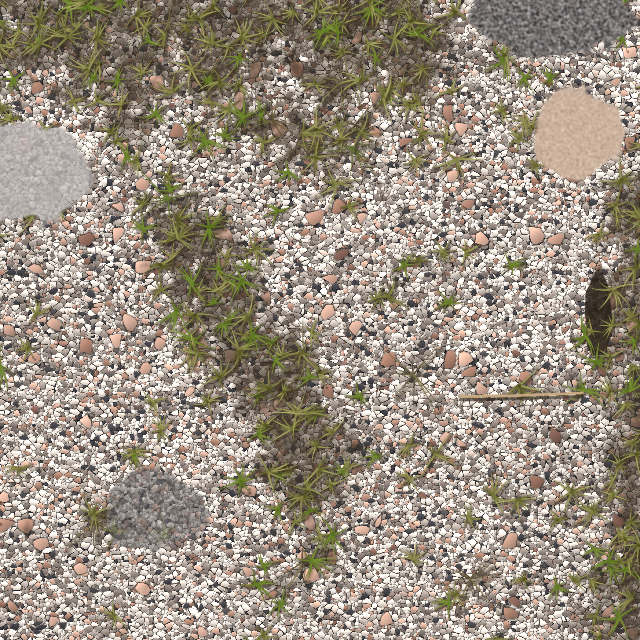
Write a Shadertoy shader that draws this texture.

```glsl
// Sunlit gravel ground with weeds, dry stems, worn slabs and a fallen twig.
#define FINE 175.0
#define COARSE 95.0
#define LARGE 42.0
#define WEED_AMOUNT 0.78
#define BLADE_WIDTH 0.042
#define PALE vec3(0.98, 0.94, 0.90)
#define GREY vec3(0.51, 0.46, 0.43)
#define SLATE vec3(0.26, 0.26, 0.28)
#define RUST vec3(0.76, 0.50, 0.39)
#define SOIL vec3(0.22, 0.18, 0.13)
#define OLIVE vec3(0.33, 0.33, 0.12)
#define STRAW vec3(0.74, 0.73, 0.45)

const vec2 SUN = vec2(-0.6, 0.8);

vec2 hash2(vec2 p) {
    vec3 q = fract(p.xyx * vec3(0.1031, 0.1030, 0.0973));
    q += dot(q, q.yzx + 33.33);
    return fract((q.xx + q.yz) * q.zy);
}

float corner(vec2 cell, vec2 f, vec2 g) {
    return dot(hash2(cell + g) * 2.0 - 1.0, f - g);
}

// Gradient noise, roughly -0.7 to 0.7
float noise(vec2 p) {
    vec2 i = floor(p), f = p - i, u = f * f * (3.0 - 2.0 * f), e = vec2(1, 0);
    return mix(mix(corner(i, f, e.yy), corner(i, f, e.xy), u.x),
               mix(corner(i, f, e.yx), corner(i, f, e.xx), u.x), u.y);
}

float fbm(vec2 p) {
    return noise(p) + 0.5 * noise(p * 2.1 + 7.0) + 0.25 * noise(p * 4.3 + 19.0);
}

float segment(vec2 p, vec2 a, vec2 b) {
    vec2 d = b - a;
    return length(p - a - d * clamp(dot(p - a, d) / dot(d, d), 0.0, 1.0));
}

// Ragged patch: 1 inside, 0 outside
float patchMask(vec2 p, vec2 centre, vec2 radius) {
    float d = length((p - centre) / radius) + 0.35 * fbm(p * 17.0);
    return 1.0 - smoothstep(0.92, 1.04, d);
}

// Cellular stones: rgb is the lit colour, a the distance to the gap; id picks the stone
vec4 stones(vec2 p, out vec2 id) {
    vec2 cell = floor(p), f = p - cell, toStone = vec2(0);
    float near = 8.0, next = 8.0;
    id = vec2(0);
    for (int y = -1; y <= 1; y++)
    for (int x = -1; x <= 1; x++) {
        vec2 g = vec2(x, y), o = g + 0.1 + 0.8 * hash2(cell + g) - f;
        float d = length(o);
        if (d < near) { next = near; near = d; toStone = o; id = hash2(cell + g + 91.0); }
        else next = min(next, d);
    }
    vec3 col = mix(GREY, PALE, smoothstep(0.05, 0.8, id.x));
    col = mix(col, SLATE, 1.0 - smoothstep(0.05, 0.10, id.x));
    col = mix(col, RUST, 0.55 * smoothstep(0.90, 0.94, id.y));
    col *= 1.0 - 0.38 * dot(toStone, SUN);
    return vec4(col, next - near);
}

vec3 gravel(vec2 p) {
    p += 0.004 * vec2(noise(p * 60.0), noise(p * 60.0 + 31.0));
    vec2 id;
    vec4 s = stones(p * FINE, id);
    vec3 col = s.rgb * mix(0.52, 1.0, smoothstep(0.0, 0.2, s.a));
    s = stones(mat2(0.8, 0.6, -0.75, 1.0) * p * COARSE, id);
    float shown = step(0.45, id.y);
    col *= 1.0 - 0.5 * shown * (1.0 - smoothstep(0.0, 0.16, s.a));
    col = mix(col, s.rgb, shown * smoothstep(0.08, 0.2, s.a));
    s = stones(p * LARGE + 50.0, id);
    shown = step(0.94, id.y);
    col *= 1.0 - 0.4 * shown * smoothstep(0.05, 0.2, s.a);
    return mix(col, s.rgb, shown * smoothstep(0.22, 0.3, s.a));
}

// Where plants grow: top band, diagonal trail, right border
float weedDensity(vec2 p) {
    float top = smoothstep(0.70, 0.95, p.y) * (1.0 - smoothstep(0.62, 0.80, p.x));
    float trail = 1.0 - smoothstep(0.01, 0.13, segment(p, vec2(0.30, 0.62), vec2(0.50, 0.24)));
    float border = smoothstep(0.90, 0.99, p.x) * (1.0 - smoothstep(0.65, 0.85, p.y));
    float middle = 1.0 - smoothstep(0.0, 0.2, length(p - vec2(0.46, 0.80)));
    float d = max(max(top, trail), max(border, middle * 0.8));
    return clamp(WEED_AMOUNT * d + 0.08 + 0.55 * fbm(p * 8.0), 0.0, 0.95);
}

// Tufts of curved blades with cast shadows, painted over col
vec3 weeds(vec3 col, vec2 p, float scale, float share, float width, vec3 dark, vec3 light) {
    vec2 q = p * scale, base = floor(q);
    float soft = 0.7 * scale / iResolution.y, shadow = 0.0, cover = 0.0;
    vec3 leaf = dark;
    for (int k = 0; k < 9; k++) {
        vec2 cell = base + vec2(k % 3 - 1, k / 3 - 1);
        vec2 h = hash2(cell + scale), root = cell + h;
        if (hash2(cell + 57.0).x > share * weedDensity(root / scale)) continue;
        for (int i = 0; i < 10; i++) {
            vec2 r = hash2(cell * 3.7 + float(i) * 11.3 + scale);
            float angle = 6.2832 * r.x, len = 0.3 + 0.6 * r.y;
            vec2 dir = vec2(cos(angle), sin(angle)), o = q - root;
            float t = clamp(dot(o, dir) / len, 0.0, 1.0);
            vec2 bend = vec2(-dir.y, dir.x) * (h.x - 0.5) * 0.5 * t * t;
            float w = width * (1.2 - t);
            float a = 1.0 - smoothstep(w - soft, w + soft, length(o - dir * len * t - bend));
            float below = length(o + SUN * 0.09 - dir * len * t - bend);
            shadow = max(shadow, 1.0 - smoothstep(w, w + 0.1, below));
            vec3 tint = mix(dark, light, clamp(r.y * 0.7 + t * 0.5 - 0.1, 0.0, 1.0));
            tint = mix(tint, vec3(0.36, 0.52, 0.10), 0.6 * step(0.7, h.y));
            leaf = mix(leaf, tint, a);
            cover = max(cover, a);
        }
    }
    return mix(mix(col, SOIL, 0.55 * shadow), leaf, cover);
}

void mainImage(out vec4 fragColor, in vec2 fragCoord) {
    vec2 p = fragCoord / iResolution.xy;
    float grain = noise(p * 210.0) + 0.6 * noise(p * 95.0);
    vec3 col = gravel(p) * (1.03 + 0.10 * fbm(p * 5.0));

    // Damp soil showing between stones under the plants
    float damp = smoothstep(0.3, 1.0, weedDensity(p) + 0.7 * fbm(p * 38.0));
    col = mix(col, SOIL * (1.0 + 0.5 * grain), 0.62 * damp);

    // Worn slabs and dark rocks
    float sandy = patchMask(p, vec2(0.90, 0.79), vec2(0.075, 0.07));
    float cement = patchMask(p, vec2(0.02, 0.73), vec2(0.13, 0.085));
    float rock = max(patchMask(p, vec2(0.86, 0.98), vec2(0.12, 0.07)),
                     0.7 * patchMask(p, vec2(0.24, 0.20), vec2(0.08, 0.065)));
    float pit = patchMask(p, vec2(0.935, 0.51), vec2(0.02, 0.08));
    col = mix(col, vec3(0.80, 0.70, 0.62) + 0.12 * grain, sandy);
    col = mix(col, vec3(0.72, 0.70, 0.69) + 0.15 * grain, 0.85 * cement);
    col = mix(col, vec3(0.42, 0.41, 0.41) + 0.40 * grain, 0.9 * rock);
    col = mix(col, SOIL * 0.7, 0.85 * pit);

    // Dry stems, then green tufts in two sizes
    float bare = max(max(sandy, cement), rock);
    vec3 planted = weeds(col, p, 13.0, 0.35, 0.014, SOIL * 1.3, STRAW * 0.85);
    planted = weeds(planted, p, 34.0, 0.6, BLADE_WIDTH * 1.3, OLIVE, STRAW);
    planted = weeds(planted, p, 23.0, 0.6, BLADE_WIDTH, OLIVE * 0.9, STRAW);
    col = mix(planted, col, bare);

    // Fallen twig
    vec2 bow = p + vec2(0.0, 0.004 * noise(p * 14.0));
    float edge = 0.7 / iResolution.y;
    float under = segment(bow + vec2(0.0, 0.005), vec2(0.72, 0.380), vec2(0.91, 0.386));
    float twig = segment(bow, vec2(0.72, 0.380), vec2(0.91, 0.386));
    col = mix(col, SOIL, 0.7 * (1.0 - smoothstep(0.001, 0.004, under)));
    col = mix(col, vec3(0.78, 0.66, 0.50), 1.0 - smoothstep(0.002 - edge, 0.002 + edge, twig));
    fragColor = vec4(clamp(col, 0.0, 1.0), 1.0);
}
```
